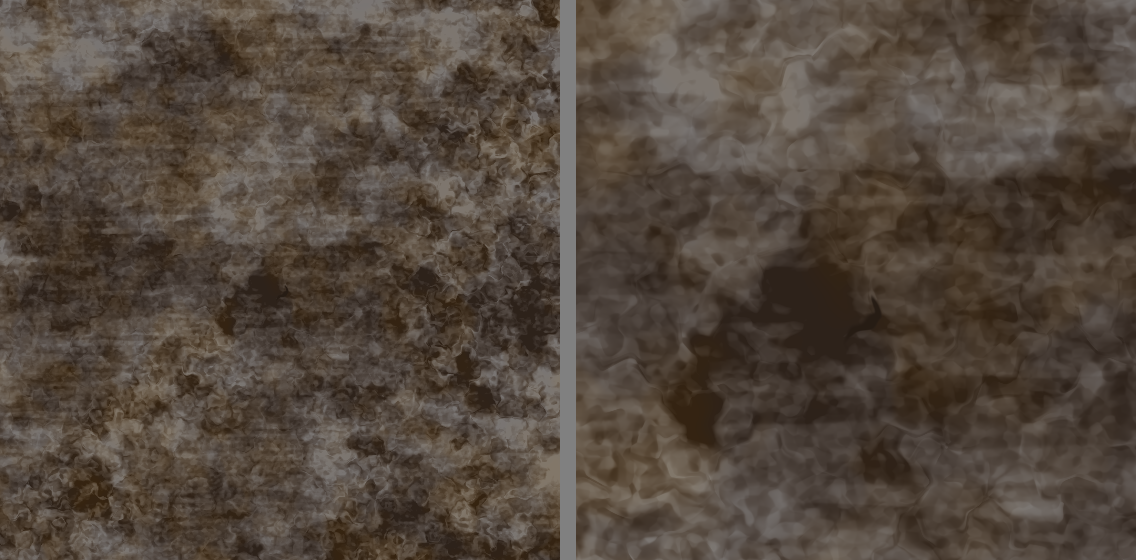
Left: the whole. Right: its middle third, enlarged.
This texture is drawn by a Shadertoy shader. Its source:

```glsl
// Weathered stone: brown earth stains under lacy grey lichen flakes.
// Smooth cellular noise is layered from broad patches down to fine grain;
// the summed height is then looked up in a dark-earth-lichen colour ramp.

const vec3 DARK_STAIN  = vec3(0.205, 0.150, 0.100);
const vec3 EARTH       = vec3(0.345, 0.295, 0.250);
const vec3 GREY_LICHEN = vec3(0.478, 0.448, 0.418);
const vec3 OCHRE_SHIFT = vec3(0.010, 0.002, -0.012);
const vec3 CHIP_COLOR  = vec3(0.150, 0.110, 0.080);

const vec2  PATCH_SCALE  = vec2(4.0, 5.2);     // cells per canvas height
const vec2  LACE_SCALE   = vec2(32.0, 36.0);
const vec2  GRAIN_SCALE  = vec2(170.0, 200.0);
const vec2  STREAK_SCALE = vec2(11.0, 120.0);
const float PATCH_AMOUNT  = 0.70;
const float LACE_AMOUNT   = 0.62;
const float GRAIN_AMOUNT  = 0.20;
const float STREAK_AMOUNT = 0.24;
const float WARP_AMOUNT   = 0.005;
const float CONTRAST      = 1.08;
const float CELL_FOCUS    = 8.0;               // higher gives crisper cells
const float CELL_SPREAD   = 0.45;              // typical cell noise deviation

const vec2  CHIP_CENTER = vec2(0.506, 0.477);
const vec2  CHIP_HALF   = vec2(0.009, 0.013);
const float CHIP_RADIUS = 0.005;

vec3 hash3(vec2 p) {
    vec3 q = fract(p.xyx * vec3(0.1031, 0.1030, 0.0973));
    q += dot(q, q.yxz + 33.33);
    return fract((q.xxy + q.yzz) * q.zyx);
}

// Random cell values blended by distance to jittered cell centres
float cellNoise(vec2 p) {
    vec2 cell = floor(p), local = p - cell;
    float sum = 0.0, total = 0.0;
    for (int y = -1; y <= 1; y++)
    for (int x = -1; x <= 1; x++) {
        vec2 offset = vec2(x, y);
        vec3 h = hash3(cell + offset);
        vec2 d = offset + h.xy - local;
        float weight = exp(-CELL_FOCUS * dot(d, d));
        sum += weight * (2.0 * h.z - 1.0);
        total += weight;
    }
    return sum / max(total, 1e-6);
}

// Rotated octaves, scaled to roughly unit deviation
float layered(vec2 p, int octaves, float gain) {
    const mat2 TURN = mat2(1.6, 1.2, -1.2, 1.6);
    float sum = 0.0, power = 0.0, amp = 1.0;
    for (int i = 0; i < octaves; i++) {
        sum += amp * cellNoise(p);
        power += amp * amp;
        amp *= gain;
        p = TURN * p + 17.3;
    }
    return sum / (CELL_SPREAD * sqrt(power));
}

float segmentDistance(vec2 p, vec2 a, vec2 b) {
    vec2 pa = p - a, ba = b - a;
    return length(pa - ba * clamp(dot(pa, ba) / dot(ba, ba), 0.0, 1.0));
}

vec3 stoneRamp(float level) {
    float t = clamp(level, -2.2, 2.2) * 0.5;
    return t < 0.0 ? mix(EARTH, DARK_STAIN, -t) : mix(EARTH, GREY_LICHEN, t);
}

void mainImage(out vec4 fragColor, in vec2 fragCoord) {
    vec2 uv = fragCoord / iResolution.y;

    // Ragged outlines
    vec2 warp = vec2(cellNoise(uv * 55.0 + 3.0), cellNoise(uv * 55.0 + 71.0));
    vec2 p = uv + WARP_AMOUNT * warp / CELL_SPREAD;

    // Broad stains and the lichen lace, which is stronger in rough zones
    float patches = layered(p * PATCH_SCALE + 9.0, 4, 0.78);
    float lace = layered(p * LACE_SCALE + 40.0, 3, 0.9);
    float zone = layered(uv * 4.0 + 120.0, 2, 0.6);
    float rough = smoothstep(-1.3, 1.3, zone + 1.2 * (uv.x - 0.45));

    // Fine grain and faint horizontal wear in the smoother zones
    float grain = cellNoise(uv * GRAIN_SCALE) / CELL_SPREAD;
    float streak = layered(uv * STREAK_SCALE + 200.0, 1, 0.5);

    float level = PATCH_AMOUNT * patches
                + LACE_AMOUNT * mix(0.65, 1.3, rough) * lace
                + GRAIN_AMOUNT * grain
                + STREAK_AMOUNT * (1.0 - rough) * streak
                + 0.4 * (uv.y - 0.5);
    vec3 color = stoneRamp(CONTRAST * level);

    // Warm and cool drift of the earth
    float hue = layered(uv * 9.0 + 300.0, 3, 0.8);
    color += OCHRE_SHIFT * clamp(hue, -1.5, 2.0);

    // One small slanted chip
    float chip = segmentDistance(p, CHIP_CENTER - CHIP_HALF, CHIP_CENTER + CHIP_HALF);
    color = mix(CHIP_COLOR, color, smoothstep(-0.002, 0.002, chip - CHIP_RADIUS));

    fragColor = vec4(color, 1.0);
}
```
